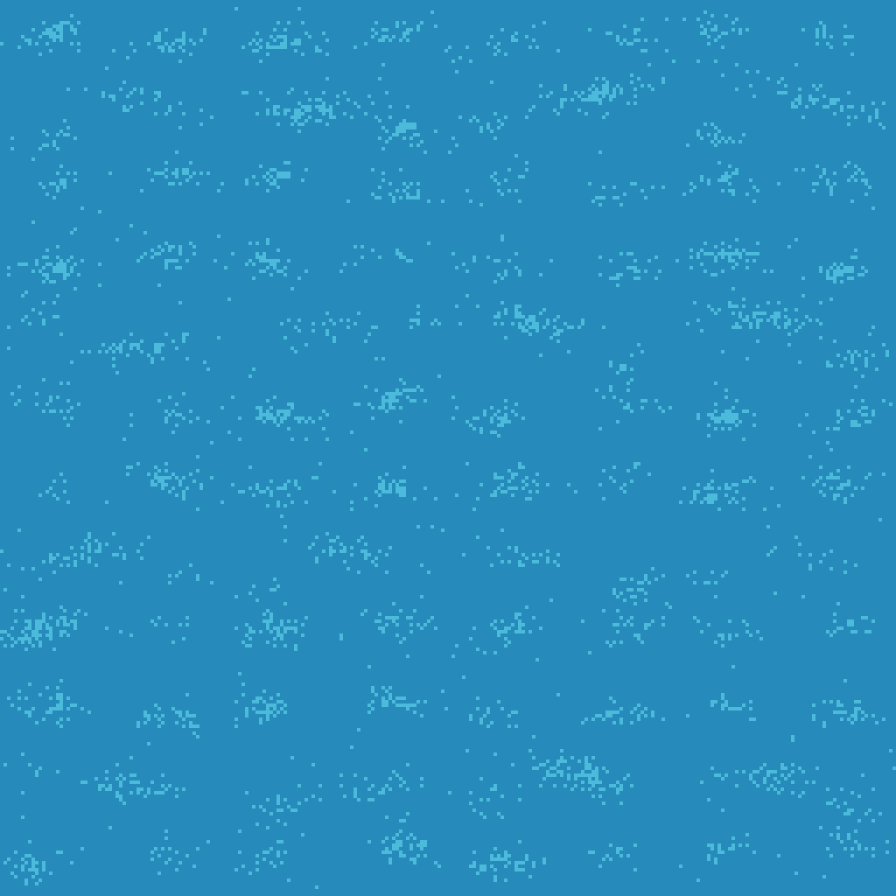
Reproduce this texture procedurally as a WebGL 1 fragment shader.

```glsl
precision highp float;
// Calm blue water with pale square specks gathered in flat, drifting clusters.
// A mirrored, jittered tile layout gives each grid cell a speck probability;
// a hash then decides which cells are lit, and cell edges are box filtered.

uniform vec2 u_resolution;

#define CELLS 256.0        // speck cells across the canvas
#define TILES 4.0          // layout tiles across the canvas
#define DENSITY 0.37       // speck probability at a cluster centre
#define STRAYS 0.002       // speck probability in open water
#define HALO 0.03          // strength of the loose rim of a cluster
#define THICKNESS 0.036    // cluster half height, in tiles
#define JITTER 0.09        // random shift of clusters, in tiles
#define TILT 0.55          // range of cluster slopes
#define PATCHINESS 1.1     // unevenness inside clusters
#define WATER vec3(0.15, 0.54, 0.73)
#define SPECK vec3(0.30, 0.73, 0.86)

float hash(vec2 p) {
  vec3 q = fract(p.xyx * vec3(0.1031, 0.1030, 0.0973));
  q += dot(q, q.yzx + 33.33);
  return fract((q.x + q.y) * q.z);
}

vec2 gradient(vec2 corner) {
  float angle = 6.2832 * hash(corner + 71.0);
  return vec2(cos(angle), sin(angle));
}

float gradientNoise(vec2 p) {
  vec2 i = floor(p), f = p - i;
  vec2 u = f * f * f * (f * (f * 6.0 - 15.0) + 10.0);
  vec2 right = vec2(1.0, 0.0), up = vec2(0.0, 1.0);
  float low = mix(dot(gradient(i), f),
                  dot(gradient(i + right), f - right), u.x);
  float high = mix(dot(gradient(i + up), f - up),
                   dot(gradient(i + 1.0), f - 1.0), u.x);
  return mix(low, high, u.y);
}

// Speck probability from the six clusters of the tile around p (tile units).
float clusterDensity(vec2 p) {
  vec2 tile = floor(p);
  vec2 local = p - tile;
  vec2 seed = tile * 17.0 + 5.0;
  if (hash(seed + 1.3) > 0.5) local.x = 1.0 - local.x;
  if (hash(seed + 2.7) > 0.5) local.y = 1.0 - local.y;
  local.y += 0.03 * gradientNoise(p * vec2(7.0, 3.0));

  float sum = 0.0;
  for (int i = 0; i < 6; i++) {
    float k = float(i);
    float row = floor(k / 2.0), side = mod(k, 2.0);
    vec2 id = seed + vec2(k * 3.1, k * 7.7 + 40.0);

    // Outer rows hold a pair; the middle row a long streak and a small one.
    vec2 center = vec2(mix(0.21, 0.77, side), mix(0.18, 0.82, row * 0.5));
    float halfLength = mix(0.065, 0.095, hash(id + 0.5));
    float strength = mix(0.45, 1.55, hash(id + 4.1));
    if (row == 1.0) {
      center = mix(vec2(0.62, 0.53), vec2(0.17, 0.40), side);
      halfLength = mix(0.13, 0.065, side);
      strength *= mix(1.0, 0.75, side);
    }
    center += JITTER * (vec2(hash(id + 9.2), hash(id + 13.6)) - 0.5);

    vec2 d = local - center;
    d.y -= d.x * TILT * (hash(id + 21.4) - 0.5);
    d /= vec2(halfLength, THICKNESS);
    float r2 = dot(d, d);
    sum += strength * (exp(-0.5 * r2) + HALO * exp(-0.1 * r2));
  }
  return sum * DENSITY;
}

// 1 when the given grid cell holds a speck, else 0.
float speckAt(vec2 cell) {
  float patches = 1.0 + PATCHINESS * gradientNoise(cell / 7.0);
  float density = clusterDensity((cell + 0.5) * TILES / CELLS);
  return step(hash(cell + 311.0), density * patches + STRAYS);
}

void main() {
  float size = min(u_resolution.x, u_resolution.y);
  vec2 grid = gl_FragCoord.xy / size * CELLS - 0.5;
  vec2 cell = floor(grid);

  // Blend neighbouring cells only across a pixel-wide edge.
  float pixel = min(CELLS / size, 1.0);
  vec2 edge = clamp((grid - cell - 0.5) / pixel + 0.5, 0.0, 1.0);
  float low = mix(speckAt(cell), speckAt(cell + vec2(1.0, 0.0)), edge.x);
  float high = mix(speckAt(cell + vec2(0.0, 1.0)), speckAt(cell + 1.0), edge.x);

  gl_FragColor = vec4(mix(WATER, SPECK, mix(low, high, edge.y)), 1.0);
}
```
